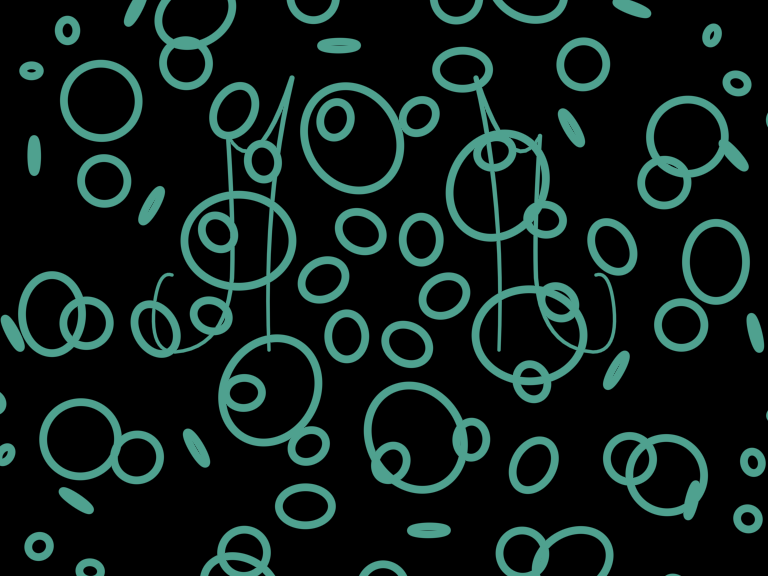
Give the GLSL for this pattern, as a WebGL 1 fragment shader.

```glsl
precision highp float;
// Concentric wreaths of outlined ovals on black, with a mirrored pair of thin
// tendrils. Each wreath folds the angle into equal sectors and draws one oval;
// the tendrils are chains of quadratic curves on one side, mirrored by abs().

uniform vec2 u_resolution;

#define CANVAS_HEIGHT 576.0
#define OVAL_STROKE 3.9
#define STEM_STROKE 2.6
#define TENDRIL_STROKE 2.2
#define TIP_STROKE 1.7
#define FEW 6.0
#define MANY 13.0
#define INK vec3(0.31, 0.63, 0.56)
#define GROUND vec3(0.0)

// Unsigned distance to the outline of an ellipse with semi-axes r.
float ellipseOutline(vec2 p, vec2 r) {
    p = abs(p) + 1e-4;
    vec2 t = vec2(0.7071);
    for (int i = 0; i < 3; i++) {
        vec2 evolute = (r.x * r.x - r.y * r.y) * vec2(1.0, -1.0) * t * t * t / r;
        float curvature = length(r * t - evolute);
        vec2 q = p - evolute;
        q /= max(length(q), 1e-5);
        t = clamp((q * curvature + evolute) / r, 1e-5, 1.0);
        t = normalize(t);
    }
    return length(p - r * t);
}

// Wreath of equal ovals; phase and tilt in degrees, tilt from the radius.
float wreath(vec2 p, float count, float radius, float phase, vec2 axes, float tilt) {
    float sector = 360.0 / count;
    float angle = degrees(atan(p.y, p.x)) - phase;
    angle = radians(mod(angle + 0.5 * sector, sector) - 0.5 * sector);
    vec2 q = length(p) * vec2(cos(angle), sin(angle)) - vec2(radius, 0.0);
    float c = cos(radians(tilt)), s = sin(radians(tilt));
    q = vec2(c * q.x + s * q.y, c * q.y - s * q.x);
    return ellipseOutline(q, axes) - OVAL_STROKE;
}

// Quadratic curve a-b-c whose half width runs from w0 to w1.
float curve(vec2 p, vec2 a, vec2 b, vec2 c, float w0, float w1) {
    float d = 1e4;
    vec2 start = a;
    for (int i = 1; i <= 12; i++) {
        float t = float(i) / 12.0;
        vec2 end = mix(mix(a, b, t), mix(b, c, t), t);
        vec2 e = end - start;
        float h = clamp(dot(p - start, e) / dot(e, e), 0.0, 1.0);
        d = min(d, length(p - start - h * e) - mix(w0, w1, t - (1.0 - h) / 12.0));
        start = end;
    }
    return d;
}

float ovals(vec2 p) {
    // Inner wreaths
    float d = wreath(p, FEW, 61.0, 52.4, vec2(23.0, 18.5), 38.0);
    d = min(d, wreath(p, FEW, 153.0, 42.0, vec2(54.0, 46.0), 18.0));
    d = min(d, wreath(p, MANY, 175.0, 23.0, vec2(18.0, 15.0), -33.0));
    // Middle wreaths
    d = min(d, wreath(p, FEW, 232.0, 10.2, vec2(26.5, 19.0), -70.0));
    d = min(d, wreath(p, FEW, 246.5, 40.5, vec2(18.0, 3.9), 80.0));
    d = min(d, wreath(p, MANY, 299.5, 20.6, vec2(23.2, 22.8), 0.0));
    // Outer wreaths
    d = min(d, wreath(p, FEW, 333.0, 4.5, vec2(39.0, 30.0), 85.5));
    d = min(d, wreath(p, FEW, 339.0, 26.5, vec2(37.5, 37.0), 0.0));
    d = min(d, wreath(p, MANY, 374.0, 20.8, vec2(16.5, 2.9), -69.0));
    d = min(d, wreath(p, MANY, 408.0, 2.4, vec2(10.8, 8.8), -50.0));
    d = min(d, wreath(p, MANY, 414.0, 9.9, vec2(8.3, 5.5), 32.0));
    return min(d, wreath(p, MANY, 431.0, 23.0, vec2(11.0, 10.4), 0.0));
}

float tendrils(vec2 p) {
    p.x = abs(p.x);
    vec2 top = vec2(92.0, 210.0), shoulder = vec2(156.0, 152.0);
    vec2 waist = vec2(152.0, 10.0), foot = vec2(209.0, -64.0), side = vec2(230.0, -20.0);
    // Stem and shoulder
    float d = curve(p, top, vec2(121.0, 86.0), vec2(115.0, -62.0), STEM_STROKE, TIP_STROKE);
    d = min(d, curve(p, top, vec2(128.0, 103.0), shoulder, STEM_STROKE, TIP_STROKE));
    // Leg and curled foot
    d = min(d, curve(p, shoulder, vec2(150.0, 60.0), waist, TENDRIL_STROKE, TENDRIL_STROKE));
    d = min(d, curve(p, waist, vec2(158.0, -60.0), foot, TENDRIL_STROKE, TIP_STROKE));
    d = min(d, curve(p, foot, vec2(234.0, -64.0), side, TIP_STROKE, TIP_STROKE));
    return min(d, curve(p, side, vec2(226.0, 18.0), vec2(212.0, 13.0), TIP_STROKE, TIP_STROKE));
}

void main() {
    float pixel = CANVAS_HEIGHT / u_resolution.y;
    vec2 p = (gl_FragCoord.xy - 0.5 * u_resolution) * pixel + 1e-3;
    float d = min(ovals(p), tendrils(p));
    float coverage = smoothstep(-0.75, 0.75, -d / pixel);
    gl_FragColor = vec4(mix(GROUND, INK, coverage), 1.0);
}
```
